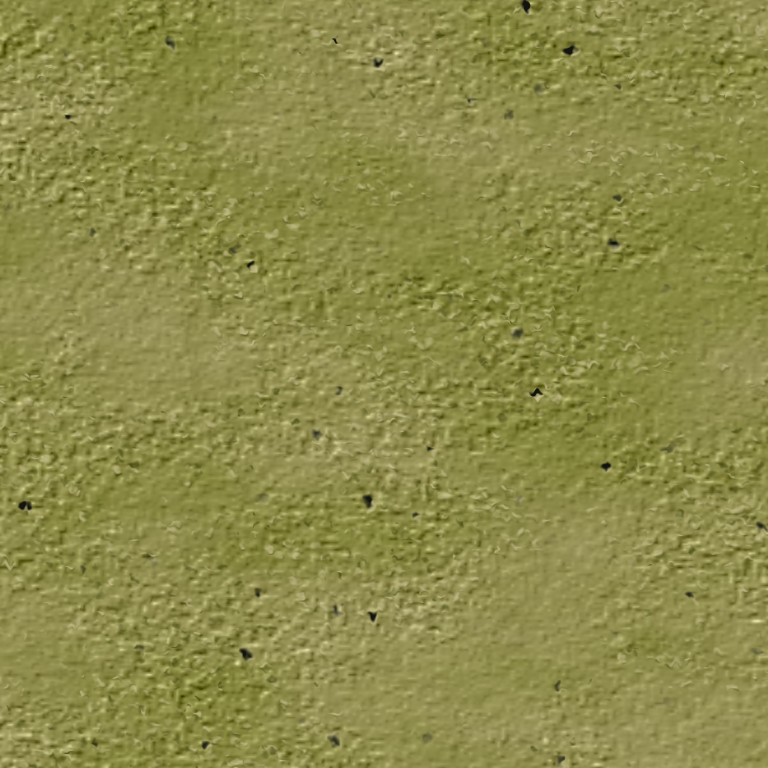
This texture is drawn by a Shadertoy shader. Its source:

```glsl
// Worn meadow turf seen from above: broad, nearly level bands of lush and dry
// grass, covered by patchy side-lit relief, straw flecks and small dark gaps.
// Layered value noise makes the ground; warped jittered cells scatter flecks.

const vec3 LUSH  = vec3(0.515, 0.520, 0.232);
const vec3 DRY   = vec3(0.598, 0.577, 0.352);
const vec3 STRAW = vec3(0.800, 0.770, 0.580);
const vec3 SHADE = vec3(0.270, 0.290, 0.060);
const vec3 HOLE  = vec3(0.070, 0.080, 0.050);

float hash(vec2 p) {
    vec3 q = fract(vec3(p.xyx) * 0.1031);
    q += dot(q, q.yzx + 33.33);
    return fract((q.x + q.y) * q.z);
}

float noise(vec2 p) {
    vec2 i = floor(p), f = fract(p);
    f = f * f * (3.0 - 2.0 * f);
    float low = mix(hash(i), hash(i + vec2(1, 0)), f.x);
    float high = mix(hash(i + vec2(0, 1)), hash(i + vec2(1, 1)), f.x);
    return mix(low, high, f.y);
}

float fbm(vec2 p, int octaves) {
    float sum = 0.0, total = 0.0, weight = 1.0;
    for (int i = 0; i < octaves; i++) {
        sum += weight * noise(p);
        total += weight;
        weight *= 0.55;
        p = mat2(1.95, 0.25, -0.25, 1.95) * p + 17.3;
    }
    return sum / total;
}

// Difference of shifted noise: bright on the lit side, dark on the other.
// Steep slopes are exaggerated so that strong grains stay sparse.
float relief(vec2 p, vec2 shift) {
    float slope = noise(p + shift) - noise(p - shift);
    return slope * (0.55 + 1.7 * abs(slope));
}

// Soft, randomly turned ellipses, one candidate per cell; density is 0 to 1.
float flecks(vec2 p, float density, float radius, float stretch, float seed) {
    vec2 cell = floor(p);
    float cover = 0.0;
    for (int y = -1; y <= 1; y++) {
        for (int x = -1; x <= 1; x++) {
            vec2 id = cell + vec2(x, y);
            vec2 key = id + seed;
            vec2 centre = id + 0.15 + 0.7 * vec2(hash(key + 3.7), hash(key + 8.1));
            float angle = 2.0 * (hash(key + 12.9) - 0.6);
            float c = cos(angle), s = sin(angle);
            vec2 d = mat2(c, -s, s, c) * (p - centre);
            float size = radius * mix(0.6, 1.3, hash(key + 21.3));
            float shape = 1.0 - smoothstep(0.15, 1.4, length(d / vec2(stretch, 1.0)) / size);
            float present = smoothstep(0.0, 0.10, density - hash(key));
            cover = max(cover, shape * present * mix(0.35, 1.0, hash(key + 30.5)));
        }
    }
    return cover;
}

void mainImage(out vec4 fragColor, in vec2 fragCoord) {
    vec2 uv = fragCoord / iResolution.y;
    vec2 ground = vec2(uv.x, uv.y + 0.08 * uv.x);

    // Broad patches: dryness sets the hue, roughness the strength of detail
    float dryness = smoothstep(0.20, 0.80, fbm(ground * vec2(3.8, 8.0) + 5.2, 6));
    float roughness = smoothstep(0.34, 0.70, fbm(ground * vec2(6.0, 9.5) + 41.7, 5));
    float strawPatch = smoothstep(0.48, 0.76, fbm(ground * vec2(6.0, 15.0) + 73.1, 5));
    vec3 color = mix(LUSH, DRY, dryness);

    // Soft mottling and fine side-lit grain
    color += 0.065 * (fbm(uv * vec2(24.0, 38.0), 4) - 0.5);
    float grain = relief(uv * vec2(92.0, 128.0), vec2(-0.35, 0.42));
    float fineGrain = relief(uv * vec2(165.0, 215.0) + 9.4, vec2(-0.35, 0.42));
    color += 0.55 * (grain + fineGrain) * mix(0.09, 0.23, roughness);

    // Uneven outlines for everything that is scattered
    vec2 warp = vec2(noise(uv * 150.0), noise(uv * 150.0 + 37.0)) - 0.5;
    vec2 scatter = uv + 0.009 * warp;

    // Dry straw in level patches, each fleck dropping a small shadow
    float strawDensity = 0.05 + 0.14 * roughness + 0.45 * strawPatch;
    vec2 strawPoint = scatter * vec2(72.0, 96.0);
    float strawShadow = flecks(strawPoint + vec2(-0.22, 0.42), strawDensity, 0.30, 1.4, 11.0);
    float straw = flecks(strawPoint, strawDensity, 0.32, 1.5, 11.0);
    color = mix(color, SHADE, 0.32 * strawShadow);
    color = mix(color, STRAW, 0.72 * straw);

    // Shadows between tufts, mostly where the turf is rough and lush
    float shadeDensity = 0.03 + 0.30 * roughness * (1.0 - 0.6 * dryness);
    vec2 shadePoint = scatter * vec2(70.0, 88.0) + 0.5;
    float tuftShadow = flecks(shadePoint, shadeDensity, 0.31, 1.3, 57.0);
    color = mix(color, SHADE, 0.72 * tuftShadow);

    // A few deep gaps, each with a pale rim toward the light
    vec2 gapPoint = scatter * 42.0;
    float gapDensity = 0.03 + 0.06 * roughness;
    float rim = flecks(gapPoint + vec2(-0.18, 0.22), gapDensity, 0.22, 1.2, 83.0);
    float gap = flecks(gapPoint, gapDensity, 0.23, 1.2, 83.0);
    color = mix(color, STRAW, min(1.0, 1.1 * rim));
    color = mix(color, HOLE, min(1.0, 1.9 * gap));

    fragColor = vec4(clamp(color, 0.0, 1.0), 1.0);
}
```
